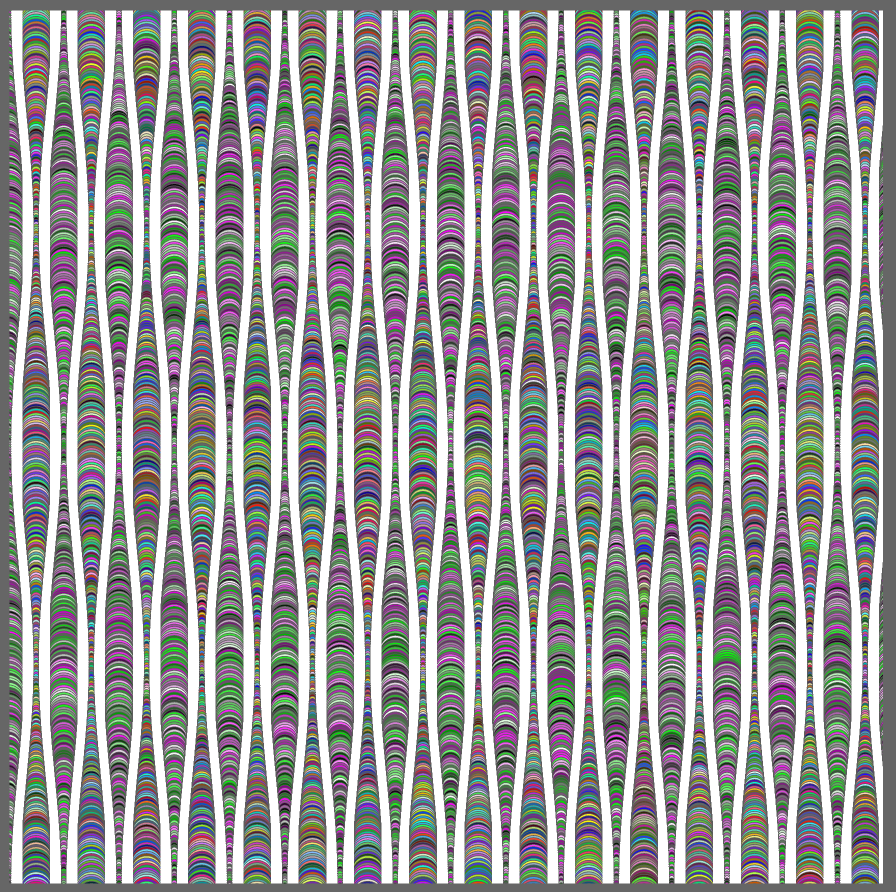
Write a WebGL 2 fragment shader that draws this pattern.

```glsl
#version 300 es
precision highp float;

// Lengths are fractions of the canvas height
#define PITCH 0.03098
#define FIRST_COLUMN 0.0095
#define WAVE_PERIOD 0.4896
#define MEAN_RADIUS 0.01045
#define RADIUS_SWING 0.0073
#define DISC_STEP 0.0026
#define OUTLINE 0.00085
#define FRAME_LOW vec2(0.0105, 0.0095)
#define FRAME_HIGH vec2(0.0145, 0.0118)
#define SAMPLES ivec2(2, 4)

uniform vec2 u_resolution;
out vec4 fragColor;

const float TAU = 6.28318;
const vec3 PAPER = vec3(1.0);
const vec3 FRAME_GREY = vec3(0.40);
const vec3 OUTLINE_GREY = vec3(0.36);

vec3 hash32(vec2 p) {
    vec3 q = fract(p.xyx * vec3(0.1031, 0.1030, 0.0973));
    q += dot(q, q.yxz + 33.33);
    return fract((q.xxy + q.yzz) * q.zyx);
}

// Odd columns mix all hues, even ones run from green to magenta
vec3 discColor(float column, float disc) {
    vec3 c = hash32(vec2(column * 7.0 + 11.0, disc + 53.0));
    return mod(column, 2.0) > 0.5 ? c : c.xyx;
}

// Radius swells and shrinks with height, opposite in neighbouring columns
float discRadius(float column, float y) {
    float side = mod(column, 2.0) > 0.5 ? 1.0 : -1.0;
    return MEAN_RADIUS + side * RADIUS_SWING * cos(TAU * (y - 0.5) / WAVE_PERIOD);
}

// Stacked discs: each lower disc covers the one above it
vec3 columns(vec2 p) {
    float column = floor((p.x - FIRST_COLUMN) / PITCH + 0.5);
    float dx = p.x - FIRST_COLUMN - column * PITCH;
    float reach = MEAN_RADIUS + RADIUS_SWING;
    float lowest = ceil((p.y - reach) / DISC_STEP);
    int count = int(2.0 * reach / DISC_STEP) + 1;

    for (int i = 0; i < count; i++) {
        float disc = lowest + float(i);
        float y = disc * DISC_STEP;
        float depth = discRadius(column, y) - length(vec2(dx, p.y - y));
        if (depth > 0.0) {
            return depth < OUTLINE ? OUTLINE_GREY : discColor(column, disc);
        }
    }
    return PAPER;
}

vec3 scene(vec2 p, vec2 size) {
    bool inside = all(greaterThan(p, FRAME_LOW)) && all(lessThan(p, size - FRAME_HIGH));
    return inside ? columns(p) : FRAME_GREY;
}

void main() {
    vec2 size = u_resolution / u_resolution.y;
    vec3 sum = vec3(0.0);

    // Supersampling smooths the fine arcs
    for (int j = 0; j < SAMPLES.y; j++) {
        for (int i = 0; i < SAMPLES.x; i++) {
            vec2 offset = (vec2(i, j) + 0.5) / vec2(SAMPLES) - 0.5;
            sum += scene((gl_FragCoord.xy + offset) / u_resolution.y, size);
        }
    }
    fragColor = vec4(sum / float(SAMPLES.x * SAMPLES.y), 1.0);
}
```
